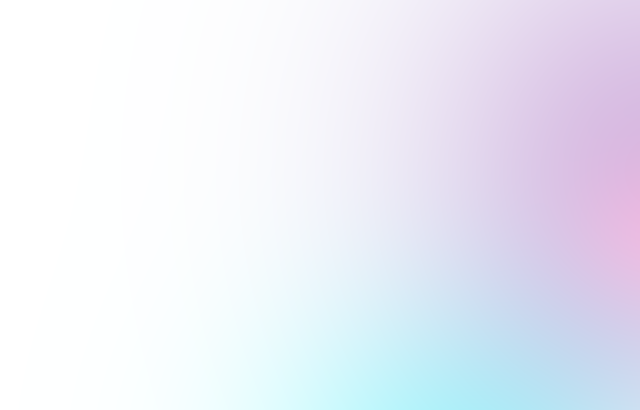
A Shadertoy shader for this background:

```glsl
// A soft pastel backdrop: white paper tinted by violet and cyan glows,
// with a small pink bloom on the right edge. Each glow is an elliptical
// Gaussian that absorbs (or gives back) some light per colour channel.

// Centres and radii, as fractions of the canvas width and height
#define VIOLET_CENTER vec2(1.029, 0.583)
#define VIOLET_RADIUS vec2(0.377, 0.633)
#define CYAN_CENTER   vec2(0.716, -0.157)
#define CYAN_RADIUS   vec2(0.305, 0.411)
#define PINK_CENTER   vec2(1.042, 0.421)
#define PINK_RADIUS   vec2(0.138, 0.191)

// Light absorbed at the centre of each glow
#define VIOLET_ABSORB vec3(0.165, 0.282, 0.122)
#define CYAN_ABSORB   vec3(0.310, 0.004, 0.000)
#define PINK_RESTORE  vec3(0.102, 0.000, 0.000)

// Falloff per channel: red fades slower, so the violet rim turns bluish
#define VIOLET_FALLOFF vec3(0.80, 1.0, 1.0)

// Squared distance from a glow's centre, measured in its radii
float ellipseDist2(vec2 uv, vec2 center, vec2 radius) {
    vec2 d = (uv - center) / radius;
    return dot(d, d);
}

void mainImage(out vec4 fragColor, in vec2 fragCoord) {
    vec2 uv = fragCoord / iResolution.xy;

    // Glow profiles
    vec3 violet = exp(-VIOLET_FALLOFF * ellipseDist2(uv, VIOLET_CENTER, VIOLET_RADIUS));
    float cyan = exp(-ellipseDist2(uv, CYAN_CENTER, CYAN_RADIUS));
    float pink = exp(-ellipseDist2(uv, PINK_CENTER, PINK_RADIUS));

    // Tint the white paper
    vec3 color = vec3(1.0)
               - VIOLET_ABSORB * violet
               - CYAN_ABSORB * cyan
               + PINK_RESTORE * pink;

    fragColor = vec4(clamp(color, 0.0, 1.0), 1.0);
}
```
